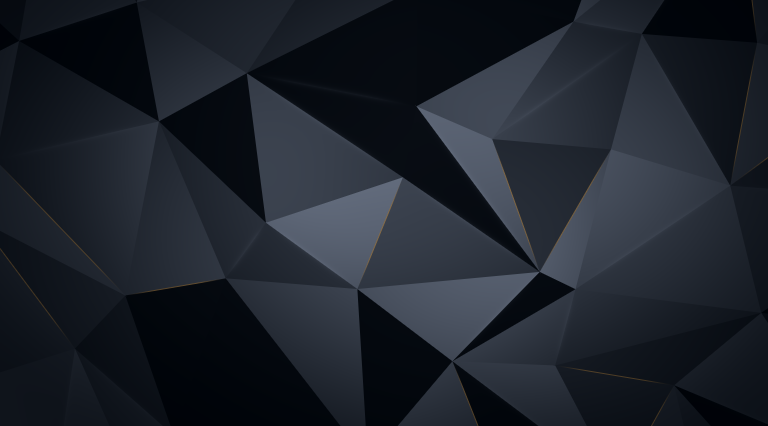
A WebGL 1 fragment shader for this background:

```glsl
precision highp float;
// Dark slate wall of flat triangular facets under a soft central light.
// A jittered, tilted grid is cut into triangles; each facet gets its own tone
// and gradient, and a few edges carry a tapered gold hairline or a pale sheen.

uniform vec2 u_resolution;

const float CELLS = 3.5;           // grid cells per canvas height
const float TILT = 0.22;           // grid rotation in radians
const vec2 GRID_SHIFT = vec2(7.3, 4.6);
const float JITTER = 0.37;         // corner displacement, in cells
const float DARK_SHARE = 0.17;     // share of nearly black facets
const float TONE_DARK = 0.045;
const float TONE_LOW = 0.16;
const float TONE_HIGH = 0.41;
const float FACE_GRADIENT = 0.22;  // relative tone change per cell
const vec2 LIGHT_CENTER = vec2(0.52, 0.58);
const vec2 LIGHT_SCALE = vec2(1.15, 0.85);
const float LIGHT_EDGE = 0.2;      // light left at the far corners
const float GOLD_SHARE = 0.13;
const float GOLD_HALF_WIDTH = 0.004;
const vec3 GOLD = vec3(0.60, 0.45, 0.24);
const float SHEEN_SHARE = 0.2;
const float SHEEN_FALLOFF = 60.0;
const float SHEEN = 0.05;

vec2 hash2(vec2 p) {
  vec3 q = fract(p.xyx * vec3(0.1031, 0.1030, 0.0973));
  q += dot(q, q.yzx + 33.33);
  return fract((q.xx + q.yz) * q.zy);
}

float cross2(vec2 a, vec2 b) {
  return a.x * b.y - a.y * b.x;
}

vec2 corner(vec2 id) {
  return id + JITTER * (2.0 * hash2(id) - 1.0);
}

// Signed distance to the line a-b, negative on its left side.
float sideDistance(vec2 p, vec2 a, vec2 b) {
  return -cross2(b - a, p - a) / length(b - a);
}

// Gold (x) and sheen (y) strength of the edge between two grid corners.
vec2 edgeLight(vec2 p, vec2 idA, vec2 idB, float pixel) {
  vec2 a = corner(idA);
  vec2 ab = corner(idB) - a;
  float t = clamp(dot(p - a, ab) / dot(ab, ab), 0.0, 1.0);
  float d = length(p - a - t * ab);
  float kind = hash2(idA + idB + 51.7).x;
  float taper = smoothstep(0.0, 0.3, t) * smoothstep(1.0, 0.7, t);
  float gold = clamp((GOLD_HALF_WIDTH - d) / pixel + 0.5, 0.0, 1.0);
  return taper * vec2(gold * step(kind, GOLD_SHARE),
                      exp(-d * SHEEN_FALLOFF) * step(1.0 - SHEEN_SHARE, kind));
}

// Adds one counterclockwise triangle: tone and coverage, plus its edge lights.
void addFacet(vec2 p, vec2 idA, vec2 idB, vec2 idC, float pixel,
              inout vec2 facets, inout vec2 lights) {
  vec2 a = corner(idA);
  vec2 b = corner(idB);
  vec2 c = corner(idC);
  float d = max(sideDistance(p, a, b),
                max(sideDistance(p, b, c), sideDistance(p, c, a)));
  float coverage = clamp(0.5 - d / pixel, 0.0, 1.0);

  // Spread tones evenly over the facets, with some randomness.
  vec2 seed = idA + idB + idC;
  vec2 random = hash2(seed + 17.3);
  float rank = fract(dot(seed, vec2(0.206, 0.437)) + 0.3 * random.x);
  float tone = mix(TONE_LOW, TONE_HIGH, (rank - DARK_SHARE) / (1.0 - DARK_SHARE));
  tone = rank < DARK_SHARE ? TONE_DARK : tone;

  float angle = 6.2832 * random.y;
  vec2 slope = vec2(cos(angle), sin(angle));
  tone *= 1.0 + FACE_GRADIENT * dot(p - (a + b + c) / 3.0, slope);
  facets += coverage * vec2(tone, 1.0);

  lights = max(lights, edgeLight(p, idA, idB, pixel));
  lights = max(lights, edgeLight(p, idB, idC, pixel));
  lights = max(lights, edgeLight(p, idC, idA, pixel));
}

void main() {
  vec2 uv = gl_FragCoord.xy / u_resolution;
  float pixel = CELLS / u_resolution.y;
  float cs = cos(TILT);
  float sn = sin(TILT);
  vec2 p = mat2(cs, sn, -sn, cs) * (gl_FragCoord.xy * pixel) + GRID_SHIFT;

  vec2 facets = vec2(0.0);
  vec2 lights = vec2(0.0);
  for (int j = -1; j <= 1; j++) {
    for (int i = -1; i <= 1; i++) {
      vec2 a = floor(p) + vec2(float(i), float(j));
      vec2 b = a + vec2(1.0, 0.0);
      vec2 c = a + vec2(1.0, 1.0);
      vec2 d = a + vec2(0.0, 1.0);
      // Choose a diagonal that stays inside the quad.
      vec2 A = corner(a), B = corner(b), C = corner(c), D = corner(d);
      float fitAC = min(cross2(B - A, C - A), cross2(C - A, D - A));
      float fitBD = min(cross2(B - A, D - A), cross2(C - B, D - B));
      bool cutAC = fitAC > fitBD;
      addFacet(p, a, b, cutAC ? c : d, pixel, facets, lights);
      addFacet(p, cutAC ? a : b, c, d, pixel, facets, lights);
    }
  }

  // Central light, slate colour ramp and gold hairlines.
  float reach = length((uv - LIGHT_CENTER) * LIGHT_SCALE);
  float light = mix(1.0, LIGHT_EDGE, smoothstep(0.1, 0.72, reach));
  float tone = (facets.x / max(facets.y, 0.001) + SHEEN * lights.y) * light;
  vec3 color = tone * vec3(0.95, 1.0, 1.11) + vec3(-0.015, 0.0, 0.02);
  color = mix(color, GOLD * (0.4 + 0.6 * light), 0.75 * lights.x);
  gl_FragColor = vec4(clamp(color, 0.0, 1.0), 1.0);
}
```
